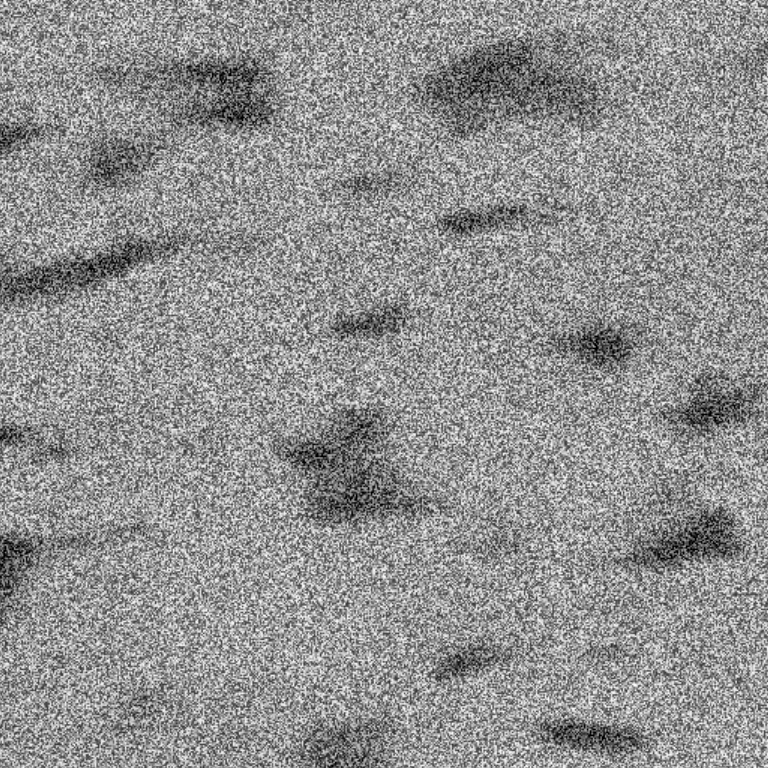
A Shadertoy shader for this texture:

```glsl
float hash(vec2 cell) {
    uvec2 k = uvec2(ivec2(cell) + 4096);
    uint h = k.x * 1597334677u ^ k.y * 3812015801u;
    h = (h ^ (h >> 15)) * 2246822519u;
    h = (h ^ (h >> 13)) * 3266489917u;
    h ^= h >> 16;
    return float(h & 65535u) / 65535.0;
}

float blend(vec2 cell, vec2 weight) {
    float low = mix(hash(cell), hash(cell + vec2(1, 0)), weight.x);
    float high = mix(hash(cell + vec2(0, 1)), hash(cell + vec2(1, 1)), weight.x);
    return mix(low, high, weight.y);
}

float smoothNoise(vec2 p) {
    vec2 f = fract(p);
    return blend(floor(p), f * f * (3.0 - 2.0 * f));
}

// Wide, wavy smudges that mostly rise to the right
float smudges(vec2 uv) {
    float bend = 0.10 * smoothNoise(uv * vec2(4.5, 3.0) + 31.0);
    vec2 p = vec2(uv.x, uv.y - 0.10 * uv.x + bend);
    float field = 0.76 * smoothNoise(p * vec2(6.5, 17.0) + 7.0)
                + 0.24 * smoothNoise(p * vec2(15.0, 33.0) + 57.0);
    return smoothstep(0.56, 0.93, field);
}

void mainImage(out vec4 fragColor, in vec2 fragCoord) {
    vec2 uv = fragCoord / iResolution.y;

    // Fine grain, slightly softened between neighbours
    vec2 grainPos = uv * 512.0 + 0.25;
    float grain = blend(floor(grainPos), fract(grainPos)) - 0.5;

    // Broad drift of the grey ground
    float drift = smoothNoise(uv * vec2(3.0, 5.0) + 90.0) - 0.5;

    float grey = 0.595 + 0.05 * drift + 0.80 * grain - 0.36 * smudges(uv);
    fragColor = vec4(vec3(clamp(grey, 0.0, 1.0)), 1.0);
}
```
